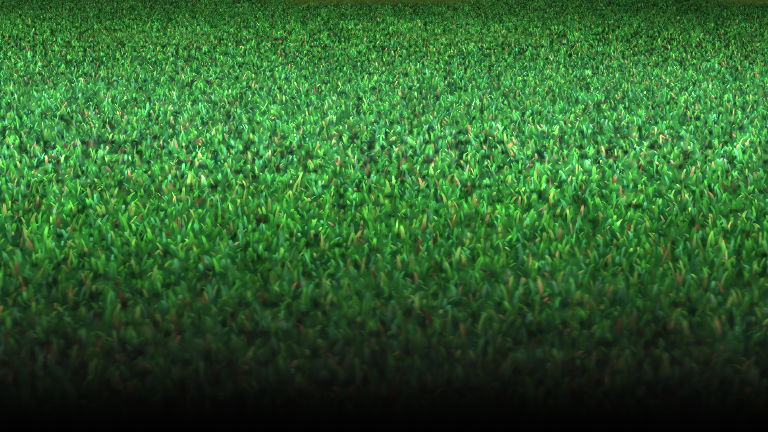
A WebGL 1 fragment shader for this texture:

```glsl
precision highp float;
// A lawn seen at a low angle, bright in the middle distance and black up close.
// Rows of hashed blades shrink toward a horizon above the frame, layered back
// to front, with perspective-scaled speckle and a vertical light profile.
uniform vec2 u_resolution;

const float HORIZON = 1.15;
const float ROWS = 80.0;   // rows per e-fold of distance
const float CELL = 0.022;  // blade spacing at unit scale

vec4 hash4(vec2 p) {
    vec4 q = fract(p.xyxy * vec4(0.1031, 0.1030, 0.0973, 0.1099));
    q += dot(q, q.wzxy + 33.33);
    return fract((q.xxyz + q.yzzw) * q.zywx);
}

float valueNoise(vec2 p) {
    vec2 i = floor(p), f = fract(p);
    f = f * f * (3.0 - 2.0 * f);
    float low = mix(hash4(i).x, hash4(i + vec2(1.0, 0.0)).x, f.x);
    float high = mix(hash4(i + vec2(0.0, 1.0)).x, hash4(i + 1.0).x, f.x);
    return mix(low, high, f.y);
}

// Unsheared noise whose grain shrinks with distance: two octaves cross-faded.
float depthNoise(vec2 p, vec2 frequency) {
    float level = -log2(HORIZON - p.y);
    float octave = floor(level);
    vec2 q = p * frequency * exp2(octave);
    return mix(valueNoise(q + octave * 17.0),
               valueNoise(q * 2.0 + octave * 17.0 + 17.0), level - octave);
}

// Mostly fresh greens, some yellow and cool pale blades, a few dry ones.
vec3 bladeColor(float kind, float tone) {
    vec3 c = mix(vec3(0.16, 0.53, 0.16), vec3(0.33, 0.74, 0.22), tone);
    c = mix(c, vec3(0.29, 0.68, 0.38), step(0.66, kind));
    c = mix(c, vec3(0.52, 0.75, 0.30), step(0.84, kind));
    c = mix(c, vec3(0.64, 0.60, 0.34), step(0.94, kind));
    return mix(c, vec3(0.40, 0.31, 0.18), step(0.985, kind));
}

vec3 grass(vec2 p, float soft) {
    float row = floor(-log(HORIZON - p.y) * ROWS);
    float gap = depthNoise(p, vec2(48.0, 44.0));
    vec3 color = mix(vec3(0.05, 0.24, 0.12), vec3(0.22, 0.53, 0.20), gap);

    for (int k = 0; k < 9; k++) {
        float id = row - float(k);
        float s = exp(-id / ROWS);
        float shift = hash4(vec2(id + 40.0, 7.0)).x;
        float column = floor(p.x / (CELL * s) + shift);
        for (int j = -2; j <= 2; j++) {
            float cell = column + float(j);
            vec4 r = hash4(vec2(cell + 11.0, id + 90.0));
            vec4 q = hash4(vec2(cell + 311.0, id + 57.0));
            vec2 root = vec2((cell + r.x - shift) * CELL * s,
                             HORIZON - s + r.y * s / ROWS);
            float t = (p.y - root.y) / (s * mix(0.016, 0.066, r.z * r.z));
            float along = clamp(t, 0.0, 1.0);
            float bend = (r.w - 0.5) * 0.045 * s * along * mix(1.0, along, q.z);
            float halfWidth = s * mix(0.0030, 0.0072, q.x) * (1.0 - 0.45 * along * along);
            float cover = smoothstep(-soft, soft, halfWidth - abs(p.x - root.x - bend));
            cover *= smoothstep(0.0, 0.35, t) * (1.0 - smoothstep(0.75, 1.0, t));
            vec3 blade = bladeColor(q.y, q.w) * mix(0.62, 1.16, along);
            color = mix(color, blade * mix(0.72, 1.20, q.z), cover);
        }
    }
    return color;
}

void main() {
    vec2 uv = gl_FragCoord.xy / u_resolution;
    vec2 p = gl_FragCoord.xy / u_resolution.y;

    // Focus softens toward the viewer and slightly toward the far edge
    float nearBlur = 1.0 - smoothstep(0.12, 0.56, uv.y);
    float blur = 0.0075 * nearBlur + 0.0008 * smoothstep(0.80, 1.0, uv.y);
    vec3 color = grass(p, max(0.6 / u_resolution.y, 0.0010 + blur));

    // Uneven clumps, then shadow pockets and pale dry specks
    float clump = depthNoise(p, vec2(6.0, 9.0));
    float tuft = depthNoise(p + 5.0 * vec2(1.0, 0.0), vec2(19.0, 22.0));
    float speck = depthNoise(p + 9.0 * vec2(1.0, 0.0), vec2(52.0, 44.0));
    float dryness = depthNoise(p + 3.0 * vec2(1.0, 0.0), vec2(40.0, 46.0));
    color *= mix(0.92, 1.08, clump) * mix(0.82, 1.17, tuft);
    color *= mix(0.55, 1.0, smoothstep(0.10, 0.42, speck));
    color *= 1.0 + 0.28 * smoothstep(0.50, 0.85, speck);
    color = mix(color, color * vec3(1.75, 0.98, 1.20), 0.75 * smoothstep(0.66, 0.88, dryness));

    // Cool sheen across the sunlit band
    float sheen = smoothstep(0.50, 0.68, uv.y) * (1.0 - smoothstep(0.78, 0.95, uv.y));
    color = mix(color, color * vec3(1.05, 1.03, 1.15) + vec3(0.03, 0.025, 0.04), sheen);

    // Dry strip in the distance
    float dry = exp(-pow((uv.y - 0.912) / 0.014, 2.0))
              * smoothstep(0.35, 0.75, valueNoise(vec2(uv.x * 5.0 + 2.0, 3.0)));
    color = mix(color, vec3(0.36, 0.58, 0.25), 0.25 * dry);

    // Light fades to black near the viewer and dims at the far edge
    float light = smoothstep(-0.01, 0.64, uv.y);
    light *= 1.0 - 0.15 * smoothstep(0.78, 0.94, uv.y) - 0.28 * smoothstep(0.92, 1.0, uv.y);
    light *= 1.0 - 0.25 * smoothstep(0.60, 1.0, uv.x) * smoothstep(0.80, 1.0, uv.y);
    color *= light * 1.14;

    // Olive patches along the top rim
    float rim = smoothstep(0.985, 1.0, uv.y);
    float patchMask = smoothstep(0.34, 0.40, uv.x) * (1.0 - smoothstep(0.58, 0.65, uv.x))
                    + smoothstep(0.88, 0.98, uv.x);
    color = mix(color, vec3(0.25, 0.31, 0.10), rim * patchMask * 0.7);

    // Low-light haze keeps the darkest ground nearly neutral
    float dusk = smoothstep(0.0, 0.18, uv.y) * (1.0 - smoothstep(0.18, 0.45, uv.y));
    color += vec3(0.042, 0.028, 0.038) * dusk + 0.008;
    gl_FragColor = vec4(color, 1.0);
}
```
